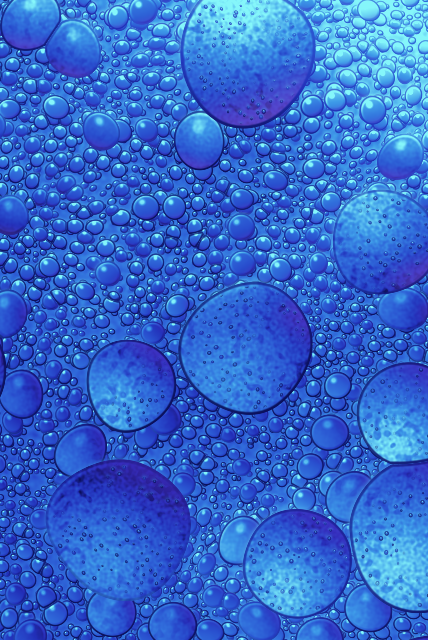
Write a WebGL 1 fragment shader that draws this texture.

```glsl
precision highp float;
uniform vec2 u_resolution;

const vec3 NAVY  = vec3(0.04, 0.06, 0.36);
const vec3 DEEP  = vec3(0.13, 0.18, 0.72);
const vec3 ROYAL = vec3(0.16, 0.31, 0.81);
const vec3 AZURE = vec3(0.19, 0.43, 0.86);
const vec3 SKY   = vec3(0.24, 0.60, 0.91);
const vec3 CYAN  = vec3(0.44, 0.86, 0.96);
const vec3 VIOLET = vec3(0.25, 0.17, 0.75);
const vec3 ORCHID = vec3(0.62, 0.45, 0.92);

struct Bubble {
  vec2 offset;   // position relative to the centre, in radii
  float depth;   // distance inside the edge, negative outside
  float size;    // radius
  float random;
};

vec2 hash2(vec2 p) {
  vec3 q = fract(p.xyx * vec3(0.1031, 0.1030, 0.0973));
  q += dot(q, q.yzx + 33.33);
  return fract((q.xx + q.yz) * q.zy);
}

float corner(vec2 cell, vec2 f, vec2 c) {
  return dot(hash2(cell + c + 71.0) * 2.0 - 1.0, f - c);
}

float gradientNoise(vec2 p) {
  vec2 i = floor(p), f = p - i;
  vec2 u = f * f * (3.0 - 2.0 * f);
  float low = mix(corner(i, f, vec2(0.0)), corner(i, f, vec2(1.0, 0.0)), u.x);
  float high = mix(corner(i, f, vec2(0.0, 1.0)), corner(i, f, vec2(1.0)), u.x);
  return mix(low, high, u.y);
}

// Tone 0..1 through the blues
vec3 ramp(float tone) {
  float t = clamp(tone, 0.0, 1.1) * 5.0;
  vec3 c = mix(NAVY, DEEP, clamp(t, 0.0, 1.0));
  c = mix(c, ROYAL, clamp(t - 1.0, 0.0, 1.0));
  c = mix(c, AZURE, clamp(t - 2.0, 0.0, 1.0));
  c = mix(c, SKY, clamp(t - 3.0, 0.0, 1.0));
  return mix(c, CYAN, clamp(t - 4.0, 0.0, 1.4));
}

// Jittered bubbles; touching neighbours flatten against each other
Bubble findBubble(vec2 p, float cell, float fill, vec2 radii, float seed) {
  vec2 g = p / cell + seed;
  vec2 home = floor(g);
  float first = 4.0, second = 4.0;
  Bubble b = Bubble(vec2(4.0), -1.0, cell * 0.4, 0.0);
  for (int y = -1; y <= 1; y++) {
    for (int x = -1; x <= 1; x++) {
      vec2 id = home + vec2(float(x), float(y));
      vec2 place = hash2(id + seed), kind = hash2(id + seed + 37.0);
      if (kind.x > fill) continue;
      float radius = mix(radii.x, radii.y, kind.y);
      vec2 n = (g - id - 0.5 - 0.6 * (place - 0.5)) / radius;
      float q = length(n);
      if (q < first) {
        second = first;
        first = q;
        b.offset = n;
        b.size = radius * cell;
        b.random = fract(place.x * 7.0 + kind.y * 5.0);
      } else {
        second = min(second, q);
      }
    }
  }
  b.depth = min(1.0 - first, 0.5 * (second - first)) * b.size;
  return b;
}

vec3 paintBubble(vec3 under, Bubble b, vec2 p, float base, float pixel) {
  float large = smoothstep(0.02, 0.1, b.size);
  float upper = smoothstep(0.6, 1.0, p.y);
  vec2 light = normalize(mix(vec2(-0.5, -0.8), vec2(-0.3, 0.9), upper));
  float lit = dot(b.offset, light);
  float side = dot(b.offset, vec2(0.5, -0.85));

  // Body with a bright pool towards the light
  float pool = 1.0 - smoothstep(0.0, 1.2, length(b.offset - 0.35 * light));
  float tone = base + (b.random - 0.5) * 0.26 + lit * mix(0.16, 0.27, large);
  tone += large * (0.3 * pool - 0.06);

  // Mottling and grain
  float patches = smoothstep(-0.3, 0.2, gradientNoise(p * 9.0));
  tone -= large * patches * 0.22 * smoothstep(0.0, 0.3, gradientNoise(p * 55.0));
  tone += large * 0.25 * gradientNoise(p * 120.0);

  // Inner crescent and glint
  float rimWidth = 0.0032 + 0.032 * b.size;
  float crescent = smoothstep(0.4, 1.1, b.depth / rimWidth)
                 * (1.0 - smoothstep(1.1, 2.4, b.depth / rimWidth));
  tone += crescent * (0.1 - 0.36 * side) * (1.0 - 0.7 * large);
  tone += 0.5 * (1.0 - large) * (1.0 - smoothstep(0.08, 0.36, length(b.offset - vec2(-0.3, 0.38))));
  vec3 color = ramp(tone);

  // Violet sheen on the shaded side, then the dark rim
  vec3 sheen = mix(VIOLET, ORCHID, upper * 0.45);
  color = mix(color, sheen, 0.75 * mix(0.35, 1.0, large) * smoothstep(0.3, 1.0, -lit));
  float rim = 1.0 - smoothstep(rimWidth * 0.45, rimWidth + pixel * 0.3, b.depth);
  float strength = mix(0.3, 1.0, smoothstep(0.1, 0.45, b.random)) * (0.8 + 0.2 * side);
  color = mix(color, ramp(base - 0.46), rim * strength);
  float halo = exp(min(b.depth, 0.0) / (0.003 + 0.02 * b.size));
  vec3 outside = mix(under, ramp(base + 0.36), 0.5 * halo * smoothstep(-0.3, 0.8, -side));
  return mix(outside, color, smoothstep(-0.5 * pixel, 0.5 * pixel, b.depth));
}

void main() {
  float pixel = 1.0 / u_resolution.x;
  vec2 p = gl_FragCoord.xy * pixel;
  vec2 warp = vec2(gradientNoise(p * 4.0), gradientNoise(p * 4.0 + 19.0));
  vec2 w = p + 0.035 * warp;
  vec2 tilted = mat2(0.86, 0.51, -0.51, 0.86) * w;

  // Broad light, brightest in the upper right
  float base = 0.42 + 0.2 * smoothstep(0.5, 1.5, p.y) + 0.16 * (p.x - 0.5)
             + 0.3 * gradientNoise(p * 2.3 + 5.0);
  base += 0.25 * smoothstep(0.55, 0.0, length(p - vec2(0.95, 1.5)));
  vec3 color = ramp(base + 0.1 + 0.25 * gradientNoise(p * 70.0));

  // Froth, from the finest beads to the broad drops
  color = paintBubble(color, findBubble(w, 0.021, 0.85, vec2(0.32, 0.5), 3.0), p, base, pixel);
  color = paintBubble(color, findBubble(tilted, 0.039, 0.9, vec2(0.34, 0.54), 11.0), p, base, pixel);
  color = paintBubble(color, findBubble(w, 0.076, 0.3, vec2(0.26, 0.42), 23.0), p, base, pixel);
  color = paintBubble(color, findBubble(tilted, 0.15, 0.4, vec2(0.25, 0.45), 41.0), p, base, pixel);
  Bubble drop = findBubble(w, 0.4, 0.62, vec2(0.27, 0.47), 58.0);
  color = paintBubble(color, drop, p, base + 0.02, pixel);

  // Specks floating in the broad drops
  Bubble speck = findBubble(tilted, 0.019, 0.6, vec2(0.12, 0.28), 77.0);
  vec3 specked = paintBubble(color, speck, p, base - 0.04, pixel);
  float inside = smoothstep(0.008, 0.014, drop.depth);
  color = mix(color, specked, 0.8 * inside * smoothstep(-0.25, 0.15, gradientNoise(p * 7.0 + 31.0)));

  gl_FragColor = vec4(color, 1.0);
}
```
